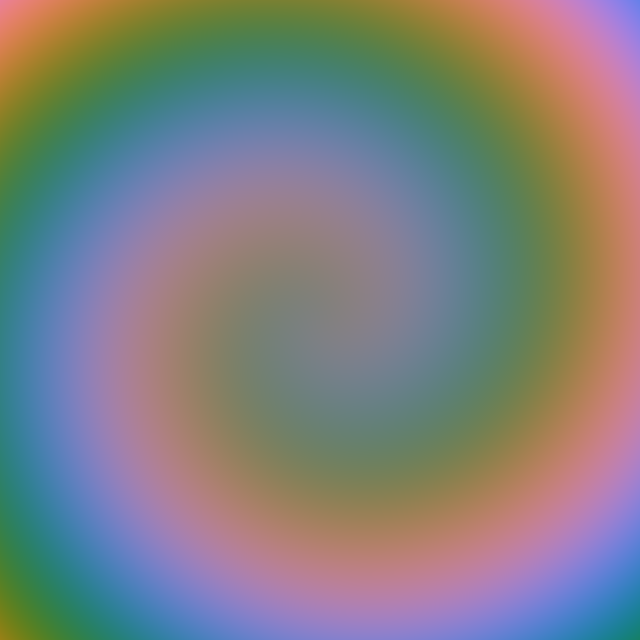
Give the GLSL for this background, as a Shadertoy shader.

```glsl
// A soft two-channel colour spiral around a grey centre.
// Each point's offset from the centre is twisted in proportion to its radius;
// the twisted offset then drives red and blue while green stays constant.

const float TAU = 6.2831853;
const vec3 BASE_GREY = vec3(0.5);   // colour at the centre
const float TURNS = 2.0;            // twists per canvas height of radius
const float SATURATION = 0.6;       // colour gain per canvas height of radius

// Mirrors the offset and rotates it by an angle that grows with radius.
vec2 twist(vec2 offset) {
    float angle = TAU * TURNS * length(offset);
    float c = cos(angle);
    float s = sin(angle);
    return vec2(c * offset.x + s * offset.y,
                s * offset.x - c * offset.y);
}

void mainImage(out vec4 fragColor, in vec2 fragCoord) {
    // Centred coordinates, one unit per canvas height
    vec2 offset = (fragCoord - 0.5 * iResolution.xy) / iResolution.y;

    // The twisted offset becomes the red and blue deviation from grey
    vec2 chroma = SATURATION * twist(offset);
    vec3 color = BASE_GREY + vec3(chroma.x, 0.0, chroma.y);

    fragColor = vec4(clamp(color, 0.0, 1.0), 1.0);
}
```
